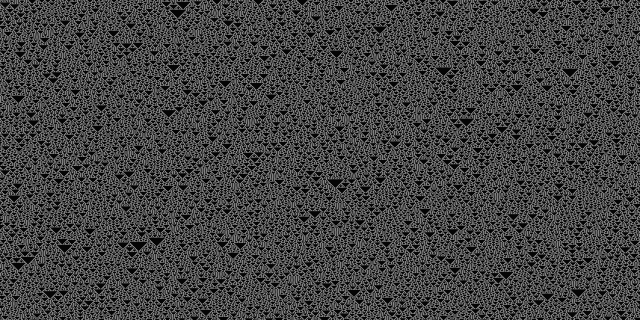
Reproduce this pattern procedurally as a WebGL 1 fragment shader.

```glsl
precision highp float;
uniform vec2 u_resolution;

float hash(vec2 p) {
  vec3 q = fract(p.xyx * vec3(0.1031, 0.1030, 0.0973));
  q += dot(q, q.yzx + 33.33);
  return fract((q.x + q.y) * q.z);
}

float seedCell(float index) {
  return step(0.5, hash(vec2(index + 1000.0, 71.0)));
}

// Offset of the n-th odd binomial term of row t, or -1 past the last one
float oddTerm(float t, float n) {
  float offset = 0.0;
  float place = 1.0;
  for (int b = 0; b < 10; b++) {
    if (mod(floor(t / place), 2.0) > 0.5) {
      offset += place * mod(n, 2.0);
      n = floor(n * 0.5);
    }
    place *= 2.0;
  }
  return n > 0.5 ? -1.0 : offset;
}

// Length shared by the unit cell at x and the span from low to high
float overlap(float x, float low, float high) {
  return max(min(high, x + 1.0) - max(low, x), 0.0);
}

void main() {
  // Fine grid of cells; generations run from the top down
  vec2 cellsPerPixel = vec2(1064.0, 532.0) / u_resolution;
  vec2 p = vec2(gl_FragCoord.x, u_resolution.y - gl_FragCoord.y) * cellsPerPixel;
  vec2 footprint = min(cellsPerPixel, 3.0);
  vec2 low = p - 0.5 * footprint;
  vec2 high = p + 0.5 * footprint;
  vec2 corner = max(floor(low), 0.0);

  // Live sites form a checkerboard: site m of row t sits at x = 2m + t
  float t = corner.y;
  float first = floor((corner.x - t - 3.0) * 0.5);

  // Jump straight to row t: each site is a parity of the random top row
  float row[6];
  for (int i = 0; i < 6; i++) row[i] = 0.0;
  for (int n = 0; n < 512; n++) {
    float offset = oddTerm(t, float(n));
    if (offset < 0.0) break;
    for (int i = 0; i < 6; i++) row[i] += seedCell(first + offset + float(i));
  }
  for (int i = 0; i < 6; i++) row[i] = mod(row[i], 2.0);

  // Average the cells under the pixel, stepping through four rows
  float light = 0.0;
  for (int r = 0; r < 4; r++) {
    float y = t + float(r);
    float height = overlap(y, low.y, high.y);
    for (int i = 0; i < 6; i++) {
      float x = 2.0 * (first + float(i)) + y;
      light += row[i] * height * overlap(x, low.x, high.x);
    }
    for (int i = 0; i < 5; i++) row[i] = abs(row[i] - row[i + 1]);
  }
  light /= footprint.x * footprint.y;
  gl_FragColor = vec4(vec3(mix(0.02, 1.0, light)), 1.0);
}
```
